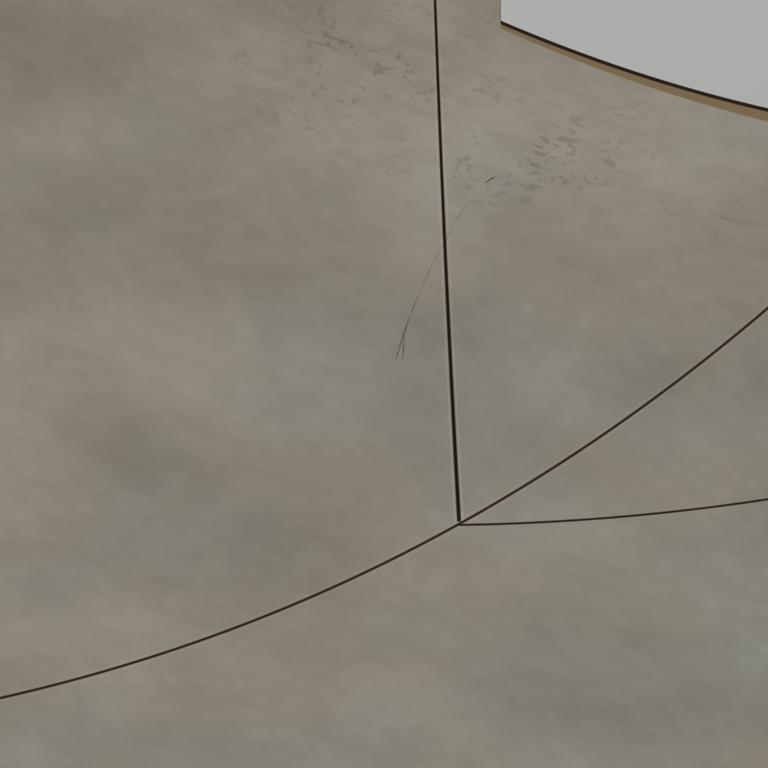
Reproduce this texture procedurally as a three.js fragment shader.

```glsl
// Polished concrete floor with thin dark joints, a faint scratch and the foot
// of a pale curved wall. Joints are polynomial curves; the mottled floor is
// layered value noise tinted by broad soft patches.
#define EDGE 0.0013
#define JOINT_WIDTH 0.0015
#define MOTTLE 0.085
#define GRAIN 0.034
#define FLOOR_COLOR vec3(0.526, 0.504, 0.461)
#define JOINT_COLOR vec3(0.125, 0.090, 0.070)
#define WALL_COLOR vec3(0.680, 0.682, 0.675)
#define TRIM_COLOR vec3(0.470, 0.405, 0.300)

varying vec2 vUv;

float hash(vec2 p) {
  p = fract(p * vec2(0.1031, 0.1137));
  p += dot(p, p.yx + 33.33);
  return fract((p.x + p.y) * p.x * 17.0);
}

float noise(vec2 p) {
  vec2 i = floor(p), f = fract(p);
  f = f * f * (3.0 - 2.0 * f);
  return mix(mix(hash(i), hash(i + vec2(1.0, 0.0)), f.x),
             mix(hash(i + vec2(0.0, 1.0)), hash(i + 1.0), f.x), f.y);
}

float fbm(vec2 p) {
  float sum = 0.0, gain = 0.5;
  for (int i = 0; i < 5; i++) {
    sum += gain * noise(p);
    p = mat2(1.6, 1.2, -1.2, 1.6) * p + 7.3;
    gain *= 0.5;
  }
  return sum;
}

// Soft elliptical patch
float patchAt(vec2 p, vec2 center, vec2 radius) {
  vec2 d = (p - center) / radius;
  return exp(-dot(d, d));
}

// Coverage of a stroke at signed distance d
float stroke(float d, float halfWidth) {
  return 1.0 - smoothstep(halfWidth - EDGE, halfWidth + EDGE, abs(d));
}

float above(float d) { return smoothstep(-EDGE, EDGE, d); }

vec3 concrete(vec2 p) {
  vec2 warp = p + 0.10 * (vec2(fbm(p * 6.0), fbm(p * 6.0 + 19.0)) - 0.48);
  float cloud = fbm(warp * vec2(7.0, 12.0) + 3.0) - 0.48;
  float tint = fbm(warp * vec2(5.0, 8.0) + 41.0) - 0.48;
  vec3 color = FLOOR_COLOR + MOTTLE * cloud + tint * vec3(0.030, 0.002, -0.012);

  // Warm, darker stains
  float warm = 0.8 * patchAt(warp, vec2(0.20, 1.00), vec2(0.34, 0.13))
             + 0.8 * patchAt(warp, vec2(0.34, 0.67), vec2(0.15, 0.06))
             + 0.6 * patchAt(warp, vec2(0.04, 0.69), vec2(0.12, 0.07))
             + 0.6 * patchAt(warp, vec2(0.20, 0.40), vec2(0.13, 0.09))
             + 0.6 * patchAt(warp, vec2(0.76, 0.66), vec2(0.13, 0.06));
  color -= warm * vec3(0.024, 0.033, 0.039);
  color -= 0.030 * patchAt(warp, vec2(0.37, 0.27), vec2(0.13, 0.07));

  // Pale areas and cool areas
  float pale = patchAt(warp, vec2(0.72, 0.84), vec2(0.26, 0.13))
             + patchAt(warp, vec2(0.00, 0.44), vec2(0.08, 0.12))
             + 0.5 * patchAt(warp, vec2(0.30, 0.53), vec2(0.16, 0.07))
             + 0.5 * patchAt(warp, vec2(0.42, 0.84), vec2(0.14, 0.09));
  color += pale * vec3(0.042, 0.042, 0.040);
  color += patchAt(warp, vec2(0.30, 0.14), vec2(0.20, 0.07)) * vec3(0.020, 0.010, 0.006);
  color -= patchAt(warp, vec2(0.88, 0.18), vec2(0.28, 0.16)) * vec3(0.012, 0.003, 0.004);

  // Slanted trowel grain, stronger with shallow pits where the floor is worn
  vec2 slant = mat2(0.95, 0.30, -0.30, 0.95) * p;
  float worn = patchAt(p, vec2(0.48, 0.91), vec2(0.16, 0.12))
             + patchAt(p, vec2(0.72, 0.80), vec2(0.16, 0.07))
             + patchAt(p, vec2(0.99, 0.73), vec2(0.09, 0.05));
  worn = min(worn, 1.0);
  color += GRAIN * (1.0 + 0.9 * worn) * (fbm(slant * vec2(38.0, 85.0)) - 0.48);
  float pits = noise(slant * vec2(130.0, 240.0)) * (0.6 + 0.6 * noise(slant * 35.0));
  return color - 0.06 * worn * smoothstep(0.62, 0.95, pits);
}

void main() {
  vec2 p = vUv;
  vec3 color = concrete(p);

  // Forked scratch, broken and fading upward, with a separate nick
  float u = p.y - 0.53;
  float path = 0.515 + u * (0.27 + 0.9 * u);
  float fork = 0.008 * (1.0 - smoothstep(0.0, 0.045, u));
  float span = smoothstep(-0.003, 0.008, u) * (1.0 - smoothstep(0.19, 0.215, u));
  float wear = mix(0.60, 0.25, smoothstep(0.04, 0.10, u)) * (0.3 + noise(p * 110.0));
  float scratch = max(stroke(p.x - path, 0.0009), stroke(p.x - path - fork, 0.0007));
  color = mix(color, JOINT_COLOR + 0.08, scratch * span * wear);
  vec2 nick = p - vec2(0.638, 0.766);
  float nickMask = stroke(nick.y - 0.6 * nick.x, 0.0009) * stroke(nick.x, 0.006);
  color = mix(color, JOINT_COLOR, 0.5 * nickMask);

  // Upright joint, widening downward, with thin pale rims
  float t = 1.0 - p.y;
  float upright = p.x - (0.5664 + t * (0.035 + 0.0165 * t));
  float uprightSpan = above(p.y - 0.321);
  float uprightWidth = JOINT_WIDTH + 0.0012 * t;
  float rim = stroke(abs(upright) - uprightWidth - 0.0030, 0.0008);
  color += (0.02 + 0.07 * t) * uprightSpan * rim;
  color = mix(color, JOINT_COLOR - 0.02, 0.95 * uprightSpan * stroke(upright, uprightWidth));

  // Long sweeping joint
  float sweep = 0.091 + p.x * (0.2267 + p.x * (0.2166 + 0.0647 * p.x));
  float slope = 0.2267 + p.x * (0.4332 + 0.1941 * p.x);
  float sweepDist = (p.y - sweep) / sqrt(1.0 + slope * slope);
  color += 0.025 * stroke(abs(sweepDist) - 0.0042, 0.0008);
  color = mix(color, JOINT_COLOR + vec3(0.04, 0.02, 0.01), 0.95 * stroke(sweepDist, JOINT_WIDTH));

  // Side joint to the right
  float s = p.x - 0.5977;
  float side = p.y - (0.3165 + s * (0.0144 + 0.171 * s));
  color = mix(color, JOINT_COLOR, 0.92 * above(s) * stroke(side, JOINT_WIDTH * 0.85));

  // Curved wall, shadow gap and tan trim
  float w = p.x - 0.652;
  float foot = p.y - (0.973 + w * (-0.4276 + 0.287 * w));
  float wallSpan = above(w);
  color = mix(color, TRIM_COLOR, wallSpan * above(foot + 0.010 + 0.021 * w));
  color = mix(color, JOINT_COLOR + 0.03, wallSpan * above(foot + 0.0045));
  vec3 wall = WALL_COLOR + 0.02 * (p.y - 0.93) - 0.02 * w;
  color = mix(color, wall, wallSpan * above(foot));

  gl_FragColor = vec4(color, 1.0);
}
```
